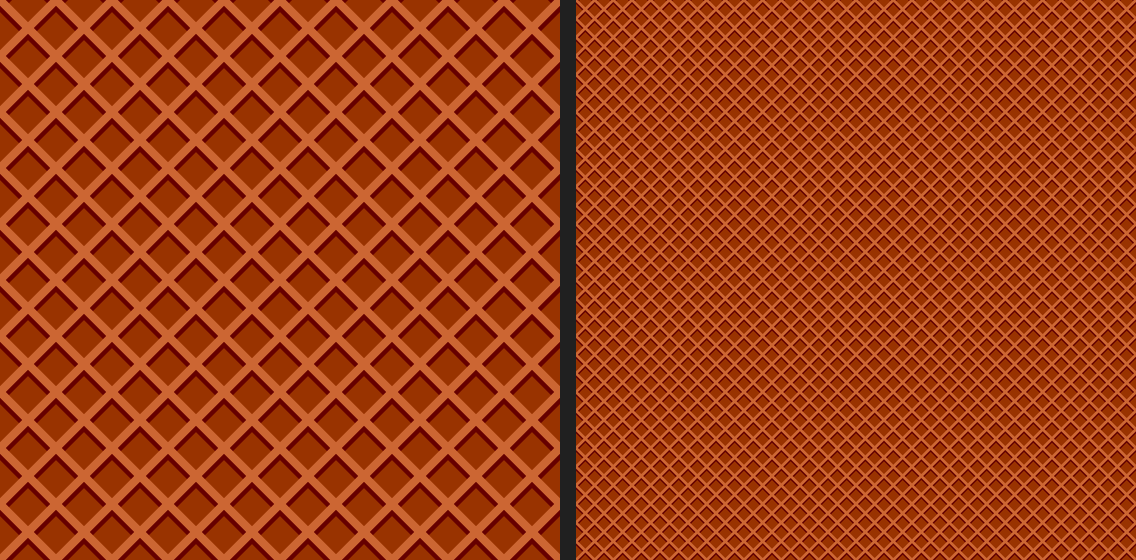
Left, the tile; right, the same tile 3 across and 3 down.
Reproduce this pattern procedurally as a WebGL 1 fragment shader.

```glsl
precision highp float;

uniform vec2 u_resolution;

const float REPEATS = 10.0;        // lattice crossings along each side
const float BAR_HALF = 0.102;      // half bar width, in cell units
const float SHADOW_WIDTH = 0.115;  // shadow under the two upper bars
const vec3 BAR_COLOR = vec3(0.8, 0.4, 0.2);
const vec3 PIT_COLOR = vec3(0.6, 0.2, 0.0);
const vec3 SHADOW_COLOR = vec3(0.4, 0.0, 0.0);

// Antialiased coverage of a signed distance that is positive inside
float coverage(float inside, float pixel) {
  return clamp(inside / pixel + 0.5, 0.0, 1.0);
}

// Distance inside a box given by its low and high corners
float boxInside(vec2 p, vec2 low, vec2 high) {
  vec2 d = min(p - low, high - p);
  return min(d.x, d.y);
}

void main() {
  // Diagonal axes: x rises to the upper right, y to the upper left
  vec2 p = REPEATS * gl_FragCoord.xy / u_resolution;
  vec2 cell = fract(vec2(p.x + p.y, p.y - p.x));
  float pixel = REPEATS * length(1.0 / u_resolution);

  // Each pit is a square opening, its floor shaded along both upper sides
  vec2 low = vec2(BAR_HALF);
  vec2 high = vec2(1.0 - BAR_HALF);
  float opening = coverage(boxInside(cell, low, high), pixel);
  float lit = coverage(boxInside(cell, low, high - SHADOW_WIDTH), pixel);

  // The lit floor shares its lower edges with the opening
  float shadow = max(opening - lit, 0.0);
  vec3 color = BAR_COLOR * (1.0 - opening) + PIT_COLOR * lit + SHADOW_COLOR * shadow;
  gl_FragColor = vec4(color, 1.0);
}
```
